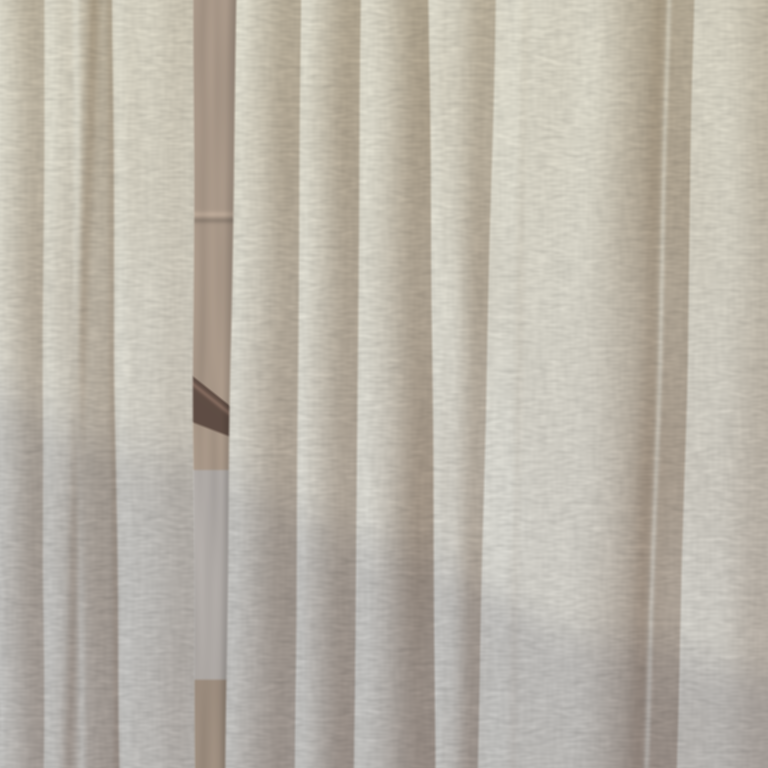
This texture is drawn by a three.js fragment shader. Its source:

```glsl
// Pleated linen curtain with a narrow opening onto a dim wall and rail.
// Pleats are leaning bands that darken towards the next edge, soft creases
// add detail, and stretched gradient noise gives the horizontal weave.

varying vec2 vUv;

const int PLEATS = 9;
const int CREASES = 6;
const int GAP = 3;                 // index of the band that is open
const float EDGE = 0.0026;         // half width of a smoothed edge
const float WEAVE = 0.075;         // contrast of the threads
const float MOTTLE = 0.16;         // contrast of the broad shading
const vec3 CLOTH_TOP = vec3(0.825, 0.810, 0.750);
const vec3 CLOTH_LOW = vec3(0.795, 0.787, 0.762);
const vec3 SHADOW_TOP = vec3(0.610, 0.555, 0.465);
const vec3 SHADOW_LOW = vec3(0.570, 0.510, 0.465);
const vec3 COOL_SHADE = vec3(0.905, 0.905, 0.920);
const vec3 WALL_BROWN = vec3(0.655, 0.590, 0.530);
const vec3 WALL_GREY = vec3(0.680, 0.660, 0.645);
const vec3 RAIL_DARK = vec3(0.370, 0.300, 0.265);

vec2 hashGradient(vec2 cell) {
  vec3 p = fract(vec3(cell.xyx) * vec3(0.1031, 0.1030, 0.0973));
  p += dot(p, p.yzx + 33.33);
  return fract((p.xx + p.yz) * p.zy) * 2.0 - 1.0;
}

float gradientNoise(vec2 p) {
  vec2 i = floor(p), f = fract(p);
  vec2 w = f * f * f * (f * (f * 6.0 - 15.0) + 10.0);
  vec2 e = vec2(1.0, 0.0);
  float low = mix(dot(hashGradient(i), f),
                  dot(hashGradient(i + e), f - e), w.x);
  float high = mix(dot(hashGradient(i + e.yx), f - e.yx),
                   dot(hashGradient(i + 1.0), f - 1.0), w.x);
  return mix(low, high, w.y);
}

float step01(float edge, float x) {
  return smoothstep(edge - EDGE, edge + EDGE, x);
}

float bell(float d, float width) {
  return exp(-d * d / (width * width));
}

// Wall, ledge and slanted rail seen through the opening.
vec3 wallBehind(vec2 p, float across) {
  vec3 wall = mix(WALL_GREY, WALL_BROWN, step01(0.388, p.y));
  wall = mix(WALL_BROWN * 0.93, wall, step01(0.115, p.y));
  wall *= 1.0 + 0.10 * gradientNoise(p * vec2(70.0, 5.0));
  wall *= 1.0 - 0.14 * bell(p.y - 0.713, 0.004);
  wall *= 1.0 + 0.10 * bell(p.y - 0.721, 0.004);
  float railTop = mix(0.510, 0.472, across);
  float railLow = mix(0.450, 0.432, across);
  float rail = step01(railLow, p.y) * (1.0 - step01(railTop, p.y));
  float lip = bell(p.y - railTop + 0.010, 0.004);
  wall = mix(wall, RAIL_DARK * (1.0 + 0.35 * lip), rail);
  return wall * (1.0 - 0.12 * smoothstep(0.75, 1.0, across));
}

void main() {
  // Pleat: left edge at top, left edge at bottom, depth, start of shadow.
  vec4 pleats[PLEATS + 1];
  pleats[0] = vec4(-0.010, -0.005, 0.48, 0.10);
  pleats[1] = vec4(0.057, 0.056, 0.52, 0.05);
  pleats[2] = vec4(0.145, 0.155, 0.20, 0.35);
  pleats[3] = vec4(0.252, 0.254, 0.00, 0.00);
  pleats[4] = vec4(0.308, 0.294, 0.62, 0.12);
  pleats[5] = vec4(0.392, 0.384, 0.66, 0.08);
  pleats[6] = vec4(0.470, 0.460, 0.74, 0.15);
  pleats[7] = vec4(0.558, 0.567, 0.58, 0.30);
  pleats[8] = vec4(0.645, 0.622, 0.68, 0.45);
  pleats[9] = vec4(0.905, 0.880, 0.00, 0.00);

  // Crease: x at top, x at bottom, width, darkening (negative is a ridge).
  vec4 creases[CREASES];
  creases[0] = vec4(0.121, 0.088, 0.009, 0.38);
  creases[1] = vec4(0.098, 0.106, 0.006, -0.26);
  creases[2] = vec4(0.872, 0.841, 0.004, -0.42);
  creases[3] = vec4(0.859, 0.829, 0.013, 0.16);
  creases[4] = vec4(0.684, 0.668, 0.007, 0.10);
  creases[5] = vec4(0.142, 0.152, 0.005, 0.18);

  vec2 p = vUv;
  float x = p.x + 0.004 * gradientNoise(vec2(p.x * 5.0, p.y * 3.0));

  // Pleats, each drawn over the one to its left.
  float shade = 0.0;
  for (int i = 0; i < PLEATS; i++) {
    float left = mix(pleats[i].y, pleats[i].x, p.y);
    float right = mix(pleats[i + 1].y, pleats[i + 1].x, p.y);
    float t = (x - left) / (right - left);
    float fold = pleats[i].z * smoothstep(pleats[i].w, 0.85, t);
    fold -= 0.10 * bell(t - 0.08, 0.10);
    shade = mix(shade, fold, step01(left, x));
  }
  float lastEdge = mix(pleats[PLEATS].y, pleats[PLEATS].x, p.y);
  float lastFold = 0.05 + 0.36 * smoothstep(0.35, 1.0, (x - lastEdge) / (1.0 - lastEdge));
  shade = mix(shade, lastFold, step01(lastEdge, x));

  for (int i = 0; i < CREASES; i++) {
    float center = mix(creases[i].y, creases[i].x, p.y);
    shade += creases[i].w * bell(x - center, creases[i].z);
  }
  shade += MOTTLE * gradientNoise(p * vec2(14.0, 4.0) + 7.0);

  // Cloth colour and the slanting cool shade over its lower part.
  vec3 cloth = mix(CLOTH_LOW, CLOTH_TOP, smoothstep(0.1, 1.0, p.y));
  vec3 shadow = mix(SHADOW_LOW, SHADOW_TOP, p.y);
  vec3 color = mix(cloth, shadow, clamp(shade, -0.1, 1.0));
  float shadeLine = 0.50 - 0.40 * p.x + 0.06 * gradientNoise(p * 6.0);
  color *= mix(COOL_SHADE, vec3(1.0), smoothstep(-0.06, 0.05, p.y - shadeLine));

  // Weave: short horizontal threads and fainter upright ones.
  float threads = gradientNoise(p * vec2(70.0, 210.0));
  threads += 0.7 * gradientNoise(p * vec2(28.0, 120.0) + 31.0);
  threads += 0.4 * gradientNoise(p * vec2(170.0, 30.0) + 57.0);
  color *= 1.0 + WEAVE * threads;

  // Opening between two pleats.
  float gapLeft = mix(pleats[GAP].y, pleats[GAP].x, p.y);
  float gapRight = mix(pleats[GAP + 1].y, pleats[GAP + 1].x, p.y);
  float opening = step01(gapLeft, x) * (1.0 - step01(gapRight, x));
  color = mix(color, wallBehind(p, (x - gapLeft) / (gapRight - gapLeft)), opening);

  gl_FragColor = vec4(color, 1.0);
}
```
